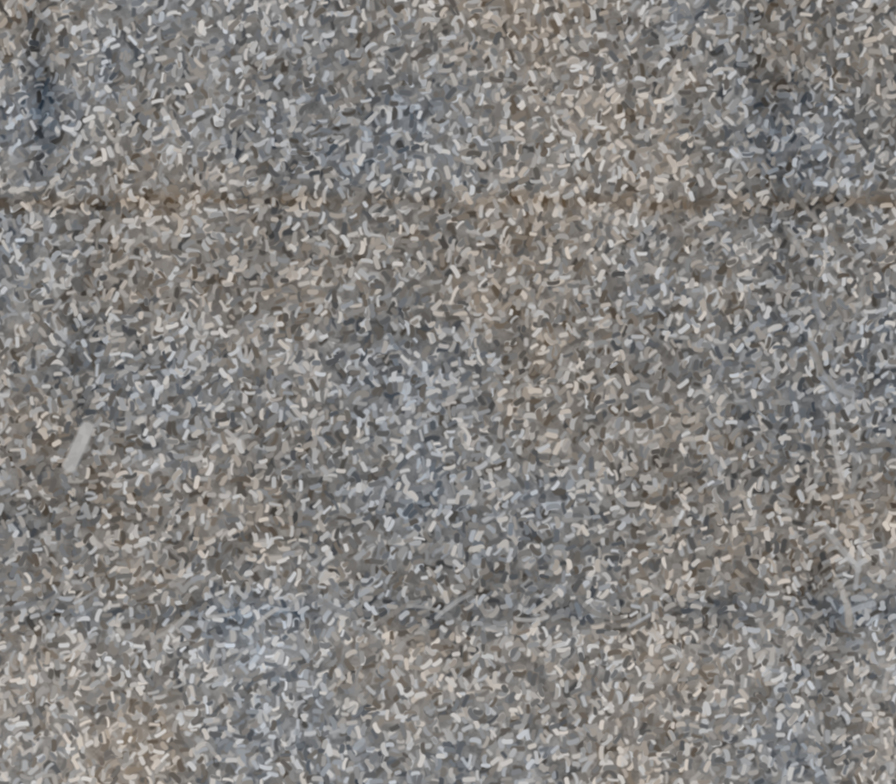
Write a Shadertoy shader that draws this texture.

```glsl
// Packed grey shreds pressed into blocks: several layers of short soft fibres
// are scattered over a noisy ground, then darkened along wavering seams, where
// longer loose strands lie on top. Lengths are in units of the canvas height.

const float PI = 3.14159;
const vec3 WARM_SHIFT = vec3(1.0, 0.1, -0.9);   // tint axis: brown to blue
const vec3 GREY_CAST = vec3(0.006, 0.001, -0.003);

// Four random values from a cell and a seed, by integer mixing
vec4 hash4(vec2 cell, float seed) {
    uvec4 v = uvec4(ivec4(ivec2(cell), int(seed), 7));
    v = v * 1664525u + 1013904223u;
    v += v.yzxy * v.wxyz;
    v ^= v >> 16u;
    v += v.yzxy * v.wxyz;
    v ^= v >> 15u;
    return vec4(v & 65535u) / 65535.0;
}

float valueNoise(vec2 p, float seed) {
    vec2 cell = floor(p);
    vec2 f = fract(p);
    f = f * f * (3.0 - 2.0 * f);
    float a = hash4(cell, seed).x;
    float b = hash4(cell + vec2(1, 0), seed).x;
    float c = hash4(cell + vec2(0, 1), seed).x;
    float d = hash4(cell + vec2(1, 1), seed).x;
    return mix(mix(a, b, f.x), mix(c, d, f.x), f.y);
}

// Signed noise in three octaves
float cloud(vec2 p, float seed) {
    float sum = 0.0;
    float weight = 0.55;
    for (int i = 0; i < 3; i++) {
        sum += weight * (2.0 * valueNoise(p, seed + float(i)) - 1.0);
        p = p * 2.1 + 5.3;
        weight *= 0.5;
    }
    return sum;
}

// Coverage of a bent capsule lying at an angle around the origin
float capsule(vec2 p, float angle, float halfLength, float radius, float bend, float soft) {
    float c = cos(angle), s = sin(angle);
    vec2 q = vec2(c * p.x + s * p.y, c * p.y - s * p.x);
    q.y += bend * q.x * q.x;
    q.x = max(abs(q.x) - halfLength, 0.0);
    return 1.0 - smoothstep(radius - soft, radius + soft, length(q));
}

// Paints one fibre per cell over ground; x is tone, y is tint
vec2 fibres(vec2 ground, vec2 p, float seed, float lean, float spread,
            vec2 lengths, vec2 radii, vec2 tones, float soft, float opacity) {
    vec2 cell = floor(p);
    for (int y = -1; y <= 1; y++) {
        for (int x = -1; x <= 1; x++) {
            vec2 id = cell + vec2(x, y);
            vec4 place = hash4(id, seed);
            vec4 look = hash4(id, seed + 50.0);
            float angle = lean + (place.z - 0.5) * spread;
            float cover = capsule(p - id - place.xy, angle,
                                  mix(lengths.x, lengths.y, place.w),
                                  mix(radii.x, radii.y, look.x),
                                  look.y - 0.5, soft);
            vec2 paint = vec2(mix(tones.x, tones.y, look.z), (look.w - 0.5) * 0.045);
            ground = mix(ground, paint, cover * opacity);
        }
    }
    return ground;
}

// Soft band around a seam, from the distance to its centre
float seam(float dist, float width) {
    return exp(-dist * dist / (width * width));
}

void mainImage(out vec4 fragColor, in vec2 fragCoord) {
    vec2 p = fragCoord / iResolution.y;
    vec2 wavy = p + 0.016 * vec2(cloud(p * 7.0, 1.0), cloud(p * 7.0, 5.0));

    // Ground and short fibres, each layer finer and lighter than the last
    vec2 shreds = vec2(0.45 + 0.14 * cloud(p * 75.0, 9.0), 0.0);
    for (int i = 0; i < 4; i++) {
        float k = float(i);
        float middle = 0.49 + 0.024 * k;
        shreds = fibres(shreds, p * (50.0 + 6.0 * k) + 3.7 * k, 20.0 + k, 1.1, 2.7,
                        vec2(0.12, 0.42), vec2(0.12, 0.24),
                        middle + vec2(-0.24, 0.22), 0.13, 1.0);
    }

    // Seams between the blocks
    float upperHalf = smoothstep(0.73, 0.79, p.y);
    float middleBlock = smoothstep(0.24, 0.32, p.y) * (1.0 - upperHalf);
    float upperSeam = seam(wavy.y - 0.74, 0.010);
    float lowerSeam = seam(wavy.y - 0.222, 0.020);
    float leftSeam = 1.5 * upperHalf * seam(wavy.x - 0.05, 0.018)
                   + 0.6 * middleBlock * seam(wavy.x - 0.105, 0.028);
    float rightSeam = seam(wavy.x - mix(1.07, 0.97, p.y), 0.026);
    float patchy = 0.65 + 0.7 * cloud(p * 18.0, 33.0);
    float gap = 0.10 * upperSeam + 0.06 * lowerSeam + 0.13 * leftSeam + 0.08 * rightSeam;

    // Broad changes of light and tint
    float front = 1.0 - smoothstep(0.17, 0.23, wavy.y);
    shreds.x += 0.05 * cloud(p * 5.0, 40.0) + 0.035 * front - gap * max(patchy, 0.0);
    shreds.y += 0.035 * cloud(p * 6.0, 45.0) + 0.004
              + 0.02 * upperSeam - 0.015 * lowerSeam - 0.008 * leftSeam;

    // Loose strands along the lower and right seams
    vec2 strandTones = vec2(0.46, 0.72);
    vec2 strandRadii = vec2(0.03, 0.08);
    float lowerMask = 0.8 * seam(p.y - 0.22, 0.035);
    float rightMask = 0.7 * seam(p.x - mix(1.11, 1.01, p.y), 0.045)
                    * (1.0 - smoothstep(0.70, 0.80, p.y));
    shreds = fibres(shreds, p * 19.0, 60.0, 0.1, 1.3, vec2(0.25, 0.65),
                    strandRadii, strandTones, 0.04, lowerMask);
    shreds = fibres(shreds, p * 17.0, 70.0, 0.5 * PI + 0.2, 1.2, vec2(0.3, 0.7),
                    strandRadii, strandTones, 0.04, rightMask);

    // Pale chip resting by the left seam
    float chip = capsule(p - vec2(0.10, 0.43), 1.15, 0.026, 0.009, 0.0, 0.003);
    shreds = mix(shreds, vec2(0.70, 0.0), 0.85 * chip);

    vec3 color = shreds.x + GREY_CAST + shreds.y * WARM_SHIFT;
    fragColor = vec4(clamp(color, 0.0, 1.0), 1.0);
}
```
